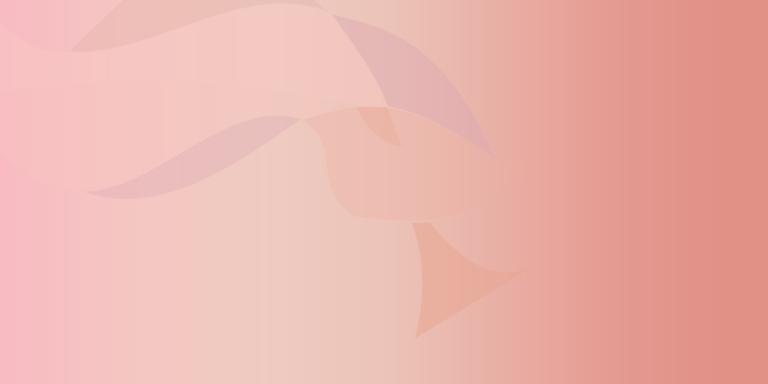
Reproduce this background procedurally as a WebGL 2 fragment shader.

```glsl
#version 300 es
precision highp float;
// Soft pink to coral horizontal gradient with translucent flowing ribbons.
// Every ribbon is the area between cubic edges, each edge given by its
// heights at four evenly spaced places, and is blended over the gradient.

#define MAUVE_ALPHA 0.45
#define SALMON_ALPHA 0.40
#define RIBBON_ALPHA 0.35
#define SHEEN_ALPHA 0.15
#define BODY_ALPHA 0.35
#define FIN_ALPHA 0.55
#define EDGE_PIXELS 1.5

uniform vec2 u_resolution;
out vec4 fragColor;

const vec3 MAUVE = vec3(0.86, 0.66, 0.70);
const vec3 SALMON = vec3(0.90, 0.70, 0.66);
const vec3 RIBBON = vec3(0.97, 0.77, 0.75);
const vec3 SHEEN = vec3(0.98, 0.80, 0.78);
const vec3 BODY = vec3(0.935, 0.69, 0.64);
const vec3 FIN = vec3(0.91, 0.65, 0.57);

// Cubic through four values spaced evenly from a to b, held flat outside.
float curve(float s, float a, float b, vec4 v) {
    float t = 3.0 * clamp((s - a) / (b - a), 0.0, 1.0);
    vec4 d = t - vec4(0.0, 1.0, 2.0, 3.0);
    vec4 w = vec4(-d.y * d.z * d.w / 6.0, d.x * d.z * d.w / 2.0,
                  -d.x * d.y * d.w / 2.0, d.x * d.y * d.z / 6.0);
    return dot(w, v);
}

// Smooth coverage of the area where all three signed distances are positive.
float cover(float a, float b, float c) {
    float soft = EDGE_PIXELS * 100.0 / u_resolution.y;
    return smoothstep(0.0, soft, min(a, min(b, c)));
}

// Horizontal gradient; the fourth component of a stop is its position.
vec3 backdrop(float x) {
    vec4 stops[8] = vec4[8](
        vec4(0.975, 0.730, 0.760, 0.00), vec4(0.957, 0.780, 0.760, 0.18),
        vec4(0.935, 0.795, 0.755, 0.35), vec4(0.925, 0.765, 0.720, 0.51),
        vec4(0.912, 0.705, 0.665, 0.62), vec4(0.910, 0.660, 0.620, 0.70),
        vec4(0.892, 0.600, 0.565, 0.81), vec4(0.885, 0.570, 0.530, 0.93));
    vec3 color = stops[0].rgb;
    for (int i = 1; i < 8; i++) {
        float t = clamp((x - stops[i - 1].w) / (stops[i].w - stops[i - 1].w), 0.0, 1.0);
        color = mix(color, stops[i].rgb, t);
    }
    return color;
}

void main() {
    // The canvas spans 200 by 100 units.
    vec2 uv = gl_FragCoord.xy / u_resolution;
    vec2 p = uv * vec2(200.0, 100.0);
    vec3 color = backdrop(uv.x);

    // Edges shared by neighbouring ribbons.
    float crest = p.x < 17.7
        ? curve(p.x, 0.0, 17.7, vec4(94.3, 89.6, 87.0, 86.5))
        : curve(p.x, 17.7, 86.0, vec4(86.5, 90.4, 97.7, 96.6));
    float leafTop = p.x < 20.8
        ? curve(p.x, 0.0, 20.8, vec4(59.6, 54.4, 51.3, 50.3))
        : curve(p.x, 20.8, 78.6, vec4(50.3, 56.3, 66.9, 69.0));
    float wingLeft = curve(p.y, 72.1, 96.6, vec4(101.0, 97.1, 91.9, 86.0));
    float wingBottom = curve(p.x, 101.0, 129.4, vec4(72.1, 69.3, 64.3, 58.3));

    // Salmon sail against the top border.
    float sail = cover(p.y - crest, p.x - 17.7 - 1.044 * (p.y - 86.5),
                       82.0 + 1.2 * (100.0 - p.y) - p.x);
    color = mix(color, SALMON, SALMON_ALPHA * sail);

    // Broad pale ribbon with a brighter upper strip.
    float ribbonBottom = max(leafTop, curve(p.x, 78.6, 101.0, vec4(50.0, 71.0, 72.3, 72.1)));
    float ribbon = cover(crest - p.y, p.y - ribbonBottom, wingLeft - p.x);
    color = mix(color, RIBBON, RIBBON_ALPHA * ribbon);
    float stripBottom = curve(p.x, 0.0, 92.4, vec4(76.0, 78.5, 77.5, 72.4));
    float strip = cover(crest - p.y, p.y - stripBottom, wingLeft - p.x);
    color = mix(color, SHEEN, SHEEN_ALPHA * strip);

    // Pink body in the middle, fading out to the right.
    float bodyTop = p.x < 101.0
        ? curve(p.x, 78.6, 101.0, vec4(69.0, 71.0, 72.3, 72.1)) : wingBottom;
    float bodyBottom = curve(p.x, 92.4, 135.0, vec4(43.5, 42.4, 44.8, 53.1));
    float bodyLeft = curve(p.y, 43.5, 69.0, vec4(92.4, 85.7, 84.4, 78.6));
    float body = cover(bodyTop - p.y, p.y - bodyBottom, p.x - bodyLeft);
    body *= 1.0 - smoothstep(118.0, 137.0, p.x);
    color = mix(color, BODY, BODY_ALPHA * body);

    // Mauve leaf on the left and mauve wing on the right.
    float leafBottom = curve(p.x, 20.8, 78.6, vec4(50.3, 48.7, 56.3, 69.0));
    float leaf = cover(leafTop - p.y, p.y - leafBottom, p.x - 20.8);
    color = mix(color, MAUVE, 0.75 * MAUVE_ALPHA * leaf);
    float wingTop = curve(p.x, 86.0, 129.4, vec4(96.6, 92.2, 81.8, 58.3));
    float wing = cover(wingTop - p.y, p.y - wingBottom, p.x - wingLeft);
    color = mix(color, MAUVE, MAUVE_ALPHA * wing);

    // Small orange fold below the wing.
    float foldBottom = curve(p.x, 92.4, 105.0, vec4(72.4, 66.1, 62.8, 61.5));
    float fold = cover(72.3 - p.y, p.y - foldBottom, 101.0 + 0.37 * (72.1 - p.y) - p.x);
    color = mix(color, FIN, 0.6 * FIN_ALPHA * fold);

    // Pointed orange fin at the lower right.
    float finTop = curve(p.x, 112.0, 139.8, vec4(42.2, 33.1, 29.4, 31.0));
    float finLeft = curve(p.y, 11.5, 42.7, vec4(107.8, 109.6, 109.4, 106.8));
    float fin = cover(finTop - p.y, p.y - 11.5 - 0.609 * (p.x - 107.8), p.x - finLeft);
    color = mix(color, FIN, FIN_ALPHA * fin);

    fragColor = vec4(color, 1.0);
}
```
